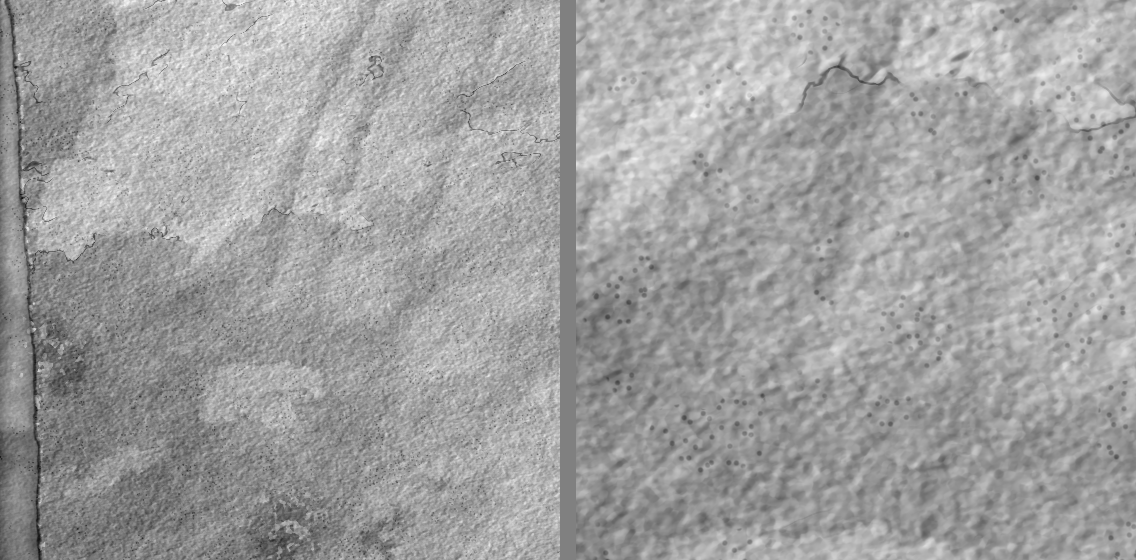
Left, the full canvas; right, a detail of the centre.
A Shadertoy shader for this texture:

```glsl
// Weathered grey sandstone: a pale flaking upper layer over darker rock,
// leaning stains, fine embossed grain and a rounded seam on the left.
// All irregularity comes from smoothed cellular noise in layers.

vec2 hash2(vec2 p) {
    vec3 q = fract(p.xyx * vec3(0.1031, 0.1030, 0.0973));
    q += dot(q, q.yzx + 33.33);
    return fract((q.xx + q.yz) * q.zy);
}

// x: smoothly blended cell value, y: distance to the nearest cell point
vec2 cells(vec2 p) {
    vec2 id = floor(p), f = p - id;
    float sum = 0.0, weights = 0.0, nearest = 9.0;
    for (int y = -1; y <= 1; y++)
    for (int x = -1; x <= 1; x++) {
        vec2 o = vec2(x, y);
        vec2 d = o + hash2(id + o) - f;
        float d2 = dot(d, d);
        float w = exp(-6.0 * d2);
        sum += w * hash2(id + o + 71.0).x;
        weights += w;
        nearest = min(nearest, d2);
    }
    return vec2(sum / weights, sqrt(nearest));
}

float layered(vec2 p, int octaves) {
    float sum = 0.0, total = 0.0, amp = 1.0;
    for (int i = 0; i < octaves; i++) {
        sum += amp * cells(p).x;
        total += amp;
        amp *= 0.6;
        p = mat2(1.6, 1.2, -1.2, 1.6) * p + 17.0;
    }
    return sum / total;
}

vec2 turn(vec2 p, float a) {
    return mat2(cos(a), -sin(a), sin(a), cos(a)) * p;
}

// Tilted ellipse: 1 inside, 0 outside, with the given edge softness
float patchMask(vec2 p, vec2 centre, vec2 radii, float tilt, float soft) {
    return 1.0 - smoothstep(1.0 - soft, 1.0 + soft, length(turn(p - centre, tilt) / radii));
}

// Height difference across a small step, as if lit from the upper left
float relief(vec2 p) {
    return layered(p, 2) - layered(p + vec2(0.3, -0.5), 2);
}

void mainImage(out vec4 fragColor, in vec2 fragCoord) {
    vec2 p = fragCoord / iResolution.xy;
    vec2 warp = vec2(layered(p * 13.0, 5), layered(p * 13.0 + 40.0, 5)) - 0.5;
    vec2 q = p + 0.17 * warp;
    vec2 bed = turn(p, 0.45);
    float down = 1.0 - q.y;

    // Broad light, brighter above the ragged ledge
    float tone = mix(0.455, 0.655, smoothstep(0.0, 0.9, p.x * 0.8 + p.y * 0.5));
    float ledge = q.y - 0.56 - 0.1 * q.x - 0.025 * sin(q.x * 26.0 - 4.4);
    float above = smoothstep(-0.012, 0.012, ledge);
    float pale = 1.0 - 0.7 * smoothstep(0.45, 0.85, p.x);
    tone += 0.125 * above * pale;
    tone -= 0.13 * above * smoothstep(0.012, -0.012, q.x - 0.22 + 0.4 * down);

    // Leaning stains, soft on the left and crisp on the right
    for (int i = 0; i < 3; i++) {
        float n = float(i);
        float start = 0.68 + 0.08 * n + 0.035 * n * (n - 1.0);
        float d = p.x + 0.03 * warp.x - start + (0.6 - 0.1 * n) * (1.0 - p.y)
                - (0.42 - 0.15 * n) * (1.0 - p.y) * (1.0 - p.y);
        float band = smoothstep(-0.06, 0.0, d) * smoothstep(0.006, -0.002, d);
        tone -= (0.13 - 0.025 * n) * band * smoothstep(0.36, 0.7, p.y + 0.03 * n);
    }

    // Pale flakes and dark damp spots
    tone += 0.11 * patchMask(q, vec2(0.46, 0.295), vec2(0.11, 0.042), 0.15, 0.1);
    tone += 0.10 * patchMask(q, vec2(0.17, 0.16), vec2(0.13, 0.032), 0.45, 0.12);
    tone += 0.05 * patchMask(q, vec2(0.33, 0.875), vec2(0.14, 0.05), 0.1, 0.1);
    float damp = patchMask(q, vec2(0.53, 0.06), vec2(0.08, 0.055), 0.3, 0.7)
               + patchMask(q, vec2(0.10, 0.35), vec2(0.05, 0.06), 0.0, 0.7);
    tone -= 0.14 * damp;
    tone -= 0.12 * patchMask(q, vec2(0.80, 0.14), vec2(0.028, 0.018), 0.2, 0.5);
    tone -= 0.14 * patchMask(q, vec2(0.69, 0.035), vec2(0.05, 0.012), 1.1, 0.5);

    // Bedding clouds rising to the right
    tone += 0.27 * (layered(bed * vec2(6.0, 15.0) + 5.0, 5) - 0.5);

    // Broken cracks with a lit lip, strongest in the upper layer and on its ledge
    float c = layered(bed * vec2(4.0, 8.0) + 23.0, 5) - 0.5;
    float broken = smoothstep(0.48, 0.62, layered(p * 11.0 + 60.0, 2));
    float flaking = broken * (0.15 + 0.85 * above);
    tone -= 0.25 * flaking * (1.0 - smoothstep(0.002, 0.011, abs(c)));
    tone += 0.05 * flaking * (1.0 - smoothstep(0.0, 0.02, abs(c - 0.022)));
    tone -= 0.24 * broken * pale * (1.0 - smoothstep(0.001, 0.005, abs(ledge + 0.004)));

    // Rounded seam at the left with a dark groove and chipped rim
    float u = 1.0 - p.y;
    float edge = 0.015 + 0.09 * u - 0.035 * u * u + 0.018 * warp.x;
    float e = p.x - edge;
    float seam = smoothstep(0.002, -0.002, e);
    float bulge = 0.42 + 0.17 * sin(3.1 * clamp(p.x / edge, 0.0, 1.0));
    bulge -= 0.1 * smoothstep(0.24, 0.22, p.y);
    tone = mix(tone, bulge + 0.25 * warp.y, seam);
    tone -= 0.22 * smoothstep(0.005, 0.001, abs(e));
    float chips = smoothstep(0.6, 0.72, layered(p * 85.0, 2));
    tone += 0.22 * chips * smoothstep(0.008, 0.002, abs(e - 0.004));
    tone += 0.2 * chips * min(damp, 1.0);

    // Sandy grain, slightly flattened along the bedding, and rare pits
    vec2 sand = bed * vec2(0.85, 1.2);
    float grain = 0.21 * relief(sand * 150.0) + 0.1 * relief(sand * 60.0)
                + 0.13 * (cells(p * 230.0).x - 0.5);
    tone += grain * mix(1.0, 0.5, seam);
    float pitZone = smoothstep(0.68, 0.8, cells(p * 45.0 + 9.0).x);
    tone -= 0.17 * pitZone * smoothstep(0.24, 0.08, cells(p * 110.0).y);

    fragColor = vec4(vec3(clamp(tone + 0.008, 0.08, 0.95)), 1.0);
}
```
